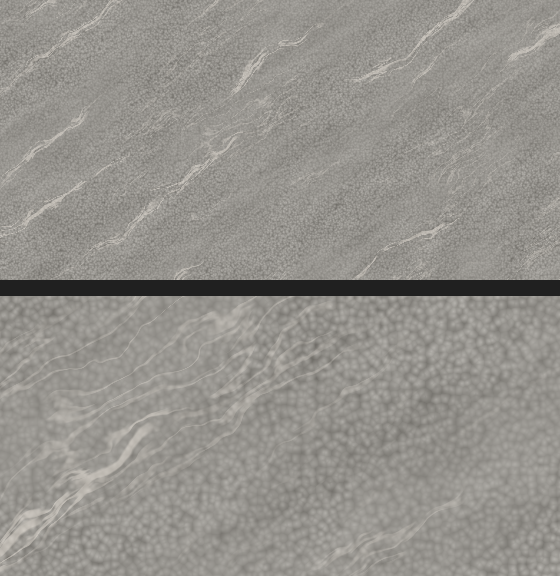
Top: the whole. Bottom: its middle third, enlarged.
This texture is drawn by a Shadertoy shader. Its source:

```glsl
// Grey quartzite slab: fine mineral grain crossed by broken, pale diagonal veins.
// Veins are repeated bands bent by layered sines and noise, split into streaks;
// the grain is cellular noise whose strength varies in soft patches.

const vec3 STONE = vec3(0.586, 0.576, 0.555);
const vec3 VEIN = vec3(0.775, 0.755, 0.725);
const float VEIN_ANGLE = 0.63;     // radians above the horizontal
const float VEIN_SPACING = 0.21;   // in canvas heights
const float VEIN_EDGE = 0.0035;
const float GRAIN_SCALE = 115.0;   // grains per canvas height
const float GRAIN_CONTRAST = 0.125;
const float SPECK_CONTRAST = 0.07;
const float MOTTLE_CONTRAST = 0.075;
const float STREAK_CONTRAST = 0.06;

float hash(vec2 p) {
    vec3 q = fract(p.xyx * 0.1031);
    q += dot(q, q.yzx + 33.33);
    return fract((q.x + q.y) * q.z);
}

float noise(vec2 p) {
    vec2 i = floor(p), f = fract(p);
    f = f * f * (3.0 - 2.0 * f);
    float low = mix(hash(i), hash(i + vec2(1, 0)), f.x);
    float high = mix(hash(i + vec2(0, 1)), hash(i + vec2(1, 1)), f.x);
    return mix(low, high, f.y);
}

float fbm(vec2 p) {
    float sum = 0.0, weight = 0.5;
    for (int i = 0; i < 4; i++) {
        sum += weight * noise(p);
        p = p * 2.03 + 19.7;
        weight *= 0.5;
    }
    return sum / 0.9375;
}

// Distance to the nearest grain centre
float cells(vec2 p) {
    vec2 i = floor(p), f = fract(p);
    float nearest = 2.0;
    for (int y = -1; y <= 1; y++)
    for (int x = -1; x <= 1; x++) {
        vec2 o = vec2(x, y);
        vec2 centre = o + vec2(hash(i + o), hash(i + o + 71.3));
        nearest = min(nearest, length(centre - f));
    }
    return nearest;
}

float meander(float along, float id) {
    return 0.045 * sin(2.3 * along + id * 2.1)
         + 0.018 * sin(5.9 * along + id * 4.7)
         + 0.006 * sin(15.0 * along + id * 1.3);
}

// Vein coverage; q.x runs along the veins, q.y across them
float veins(vec2 q) {
    float cover = 0.0;
    float row = floor(q.y / VEIN_SPACING);
    for (int k = -1; k <= 1; k++) {
        float id = row + float(k) + 40.0;
        float jitter = 0.5 * (hash(vec2(id, 3.7)) - 0.5);
        float centre = (id - 39.5 + jitter) * VEIN_SPACING + meander(q.x, id);
        float d = q.y - centre;

        // Each vein swells, thins and fades along its length
        float presence = smoothstep(0.36, 0.72, noise(vec2(q.x * 2.4 + id * 17.0, id * 5.3)));
        float swell = noise(vec2(q.x * 4.5 + id * 11.0, id * 2.9));
        float halfWidth = 0.0008 + 0.0055 * swell * presence;
        float core = 1.0 - smoothstep(halfWidth, halfWidth + VEIN_EDGE, abs(d));
        core *= smoothstep(0.25, 0.55, noise(vec2(q.x * 19.0, id * 7.1 + q.y * 30.0)));

        // Parallel threads inside a soft envelope
        float spread = mix(0.010, 0.036, swell);
        float envelope = exp(-d * d / (spread * spread));
        float thread = fbm(vec2(q.x * 8.0 + id * 9.0, d * 62.0 + 50.0));
        float ridge = 1.0 - smoothstep(0.015, 0.085, abs(thread - 0.52));
        float threads = ridge * smoothstep(0.25, 0.75, envelope * presence * 1.3);

        cover = max(cover, max(core * (0.16 + 0.84 * presence), 0.9 * threads));
    }
    return cover;
}

void mainImage(out vec4 fragColor, in vec2 fragCoord) {
    vec2 p = fragCoord / iResolution.y;
    float c = cos(VEIN_ANGLE), s = sin(VEIN_ANGLE);
    vec2 q = vec2(c * p.x + s * p.y, c * p.y - s * p.x);

    // Fold the layers at a broad and a fine scale
    vec2 folded = q;
    folded.y += 0.11 * (fbm(q * 2.6 + 31.0) - 0.5);
    folded.y += 0.045 * (fbm(q * vec2(11.0, 14.0) + 57.0) - 0.5);

    // Granular body with cloudy patches and faint bedding
    float patches = smoothstep(0.3, 0.7, fbm(q * vec2(3.0, 6.0) + 83.0));
    float grain = 0.45 - cells(p * GRAIN_SCALE + 5.0);
    float speck = noise(p * GRAIN_SCALE * 1.7 + 13.0) - 0.5;
    float mottle = fbm(q * vec2(7.0, 16.0) + 44.0) - 0.5;
    float bedding = fbm(folded * vec2(9.0, 75.0) + 120.0) - 0.5;
    float tone = (GRAIN_CONTRAST * grain + SPECK_CONTRAST * speck) * mix(0.7, 1.3, patches);
    tone += MOTTLE_CONTRAST * mottle - 0.012 * (patches - 0.5);
    tone += STREAK_CONTRAST * bedding;

    // Isolated hairlines between the main veins
    float hair = fbm(folded * vec2(5.0, 42.0) + 201.0);
    float hairMask = smoothstep(0.56, 0.72, fbm(folded * vec2(2.5, 7.0) + 150.0));
    float hairline = hairMask * (1.0 - smoothstep(0.01, 0.05, abs(hair - 0.5)));

    float cover = max(veins(folded), 0.5 * hairline);
    cover *= clamp(0.88 + 1.2 * speck * (1.0 - cover), 0.0, 1.0);
    vec3 colour = mix(STONE + tone, VEIN + 0.5 * tone, cover);
    fragColor = vec4(clamp(colour, 0.0, 1.0), 1.0);
}
```
